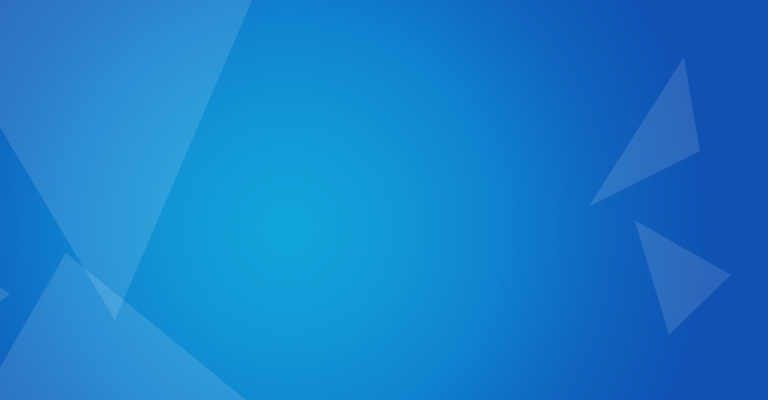
This background is drawn by a Shadertoy shader. Its source:

```glsl
// Blue radial glow with pale translucent triangles at both sides.
#define GLOW_CENTER vec2(0.722, 0.428)
#define CORE_COLOR  vec3(0.06, 0.65, 0.85)
#define INNER_COLOR vec3(0.07, 0.59, 0.84)
#define MID_COLOR   vec3(0.06, 0.51, 0.81)
#define OUTER_COLOR vec3(0.06, 0.40, 0.75)
#define EDGE_COLOR  vec3(0.06, 0.32, 0.70)
#define GLASS_ALPHA 0.12
#define DESIGN_ASPECT 1.925

const int TRIANGLE_COUNT = 5;

// Three corners per triangle, in units of canvas height
const vec2 CORNERS[15] = vec2[15](
    vec2(-0.250, 1.100), vec2(0.675, 1.100), vec2(0.288, 0.200),
    vec2(0.165, 0.368), vec2(0.739, -0.100), vec2(-0.104, -0.100),
    vec2(1.714, 0.857), vec2(1.754, 0.622), vec2(1.476, 0.484),
    vec2(1.591, 0.449), vec2(1.832, 0.313), vec2(1.677, 0.163),
    vec2(-0.030, 0.299), vec2(0.025, 0.266), vec2(-0.030, 0.222));

// Signed distance to the line a-b, positive on its left for clockwise corners
float edgeDistance(vec2 p, vec2 a, vec2 b) {
    vec2 direction = normalize(b - a);
    return dot(p - a, vec2(-direction.y, direction.x));
}

// Negative inside a triangle with clockwise corners
float triangleDistance(vec2 p, vec2 a, vec2 b, vec2 c) {
    return max(edgeDistance(p, a, b),
               max(edgeDistance(p, b, c), edgeDistance(p, c, a)));
}

// Piecewise radial gradient from the bright core to the deep edge
vec3 glowColor(float radius) {
    vec3 color = mix(CORE_COLOR, INNER_COLOR, clamp(radius / 0.28, 0.0, 1.0));
    color = mix(color, MID_COLOR, clamp((radius - 0.28) / 0.25, 0.0, 1.0));
    color = mix(color, OUTER_COLOR, clamp((radius - 0.53) / 0.25, 0.0, 1.0));
    return mix(color, EDGE_COLOR, clamp((radius - 0.78) / 0.27, 0.0, 1.0));
}

void mainImage(out vec4 fragColor, in vec2 fragCoord) {
    vec2 p = fragCoord / iResolution.xy * vec2(DESIGN_ASPECT, 1.0);
    float pixel = 1.0 / iResolution.y;

    // Background glow
    vec3 color = glowColor(distance(p, GLOW_CENTER));

    // Translucent triangles, brighter where they overlap
    for (int i = 0; i < TRIANGLE_COUNT; i++) {
        int k = 3 * i;
        float d = triangleDistance(p, CORNERS[k], CORNERS[k + 1], CORNERS[k + 2]);
        float coverage = 1.0 - smoothstep(-pixel, pixel, d);
        color = mix(color, vec3(1.0), GLASS_ALPHA * coverage);
    }

    fragColor = vec4(color, 1.0);
}
```
